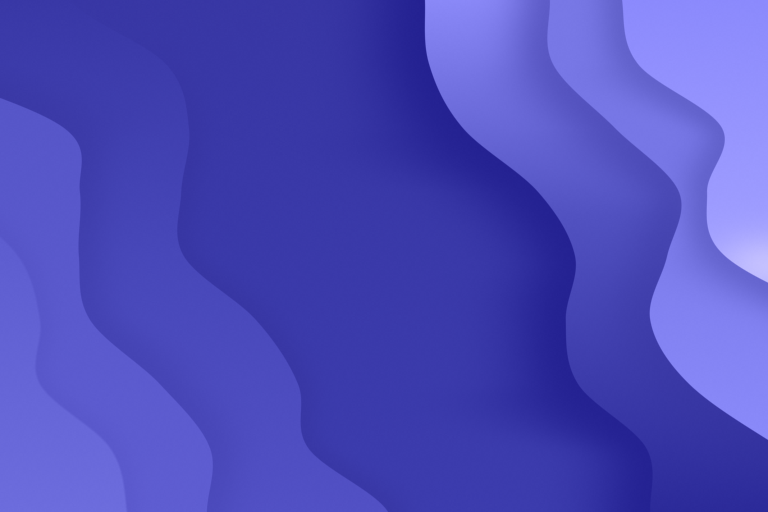
This background is drawn by a Shadertoy shader. Its source:

```glsl
// Layered paper-cut waves in indigo: three sheets rise from the left, three from the right.
// Each sheet edge is a smooth spline x(depth), depth running from top (0) to bottom (1);
// sheets are stacked back to front, each casting a soft shadow on those below.

const float ASPECT = 1.5;
const int SPANS = 8;

float hash(vec2 p) {
    return fract(sin(dot(p, vec2(12.9898, 78.233))) * 43758.5453);
}

// Catmull-Rom spline through evenly spaced knots: returns (x, dx/ddepth).
vec2 waveEdge(float knots[9], float depth) {
    float t = clamp(depth, 0.0, 1.0) * float(SPANS);
    int i = min(int(t), SPANS - 1);
    float u = t - float(i);
    float a = knots[max(i - 1, 0)];
    float b = knots[i];
    float c = knots[i + 1];
    float d = knots[min(i + 2, SPANS)];
    float m0 = 0.5 * (c - a);
    float m1 = 0.5 * (d - b);
    float cubic = 2.0 * (b - c) + m0 + m1;
    float quad = 3.0 * (c - b) - 2.0 * m0 - m1;
    float x = ((cubic * u + quad) * u + m0) * u + b;
    float slope = (3.0 * cubic * u + 2.0 * quad) * u + m0;
    return vec2(x, slope * float(SPANS));
}

// Approximate signed distance to the edge; side = 1 fills the right, -1 the left.
float sheetDistance(vec2 p, float knots[9], float side) {
    vec2 edge = waveEdge(knots, p.y);
    return side * (p.x - edge.x) / sqrt(1.0 + edge.y * edge.y);
}

// Shade the ground around a sheet, then lay the sheet over it.
vec3 addSheet(vec3 ground, vec3 sheet, float dist, vec3 shadow,
              float reach, float strength, float blur) {
    float outside = min(dist, 0.0) / reach;
    ground = mix(ground, shadow, strength * exp(-outside * outside));
    return mix(ground, sheet, smoothstep(-blur, blur, dist));
}

// Vertical gradient with a middle stop at the given depth.
vec3 gradient3(vec3 top, vec3 middle, vec3 bottom, float stop, float depth) {
    vec3 upper = mix(top, middle, clamp(depth / stop, 0.0, 1.0));
    return mix(upper, bottom, clamp((depth - stop) / (1.0 - stop), 0.0, 1.0));
}

void mainImage(out vec4 fragColor, in vec2 fragCoord) {
    vec2 uv = fragCoord / iResolution.xy;
    vec2 p = vec2(uv.x * ASPECT, 1.0 - uv.y);
    float depth = p.y;
    float blur = 0.8 / iResolution.y;

    // Edge knots, in canvas heights, from top to bottom.
    float leftBack[9] = float[9](0.137, 0.324, 0.369, 0.354, 0.359, 0.5, 0.582, 0.602, 0.758);
    float leftMid[9] = float[9](-0.49, -0.18, 0.125, 0.156, 0.154, 0.176, 0.312, 0.41, 0.404);
    float leftFront[9] = float[9](-0.4, -0.3, -0.2, -0.1, 0.035, 0.078, 0.078, 0.215, 0.248);
    float rightBack[9] = float[9](0.83, 0.838, 0.904, 1.051, 1.123, 1.105, 1.129, 1.262, 1.27);
    float rightMid[9] = float[9](1.074, 1.08, 1.201, 1.326, 1.303, 1.27, 1.346, 1.525, 1.738);
    float rightFront[9] = float[9](1.215, 1.246, 1.41, 1.381, 1.416, 1.66, 1.96, 2.2, 2.4);

    vec3 navy = vec3(0.13, 0.12, 0.56);
    vec3 dusk = vec3(0.2, 0.19, 0.6);

    // Backdrop
    vec3 color = mix(vec3(0.22, 0.215, 0.645), vec3(0.235, 0.235, 0.68), depth);

    // Left sheets, growing lighter towards the front and the bottom
    vec3 sheet = gradient3(vec3(0.222, 0.218, 0.65), vec3(0.28, 0.28, 0.725),
                           vec3(0.32, 0.315, 0.77), 0.5, depth);
    color = addSheet(color, sheet, sheetDistance(p, leftBack, -1.0), dusk,
                     0.035, 0.35 * smoothstep(0.0, 0.35, depth), blur);
    sheet = mix(vec3(0.33, 0.33, 0.775), vec3(0.37, 0.365, 0.82), depth);
    color = addSheet(color, sheet, sheetDistance(p, leftMid, -1.0), dusk,
                     0.055, 0.4 - 0.2 * depth, blur);
    sheet = mix(vec3(0.31, 0.31, 0.765), vec3(0.425, 0.425, 0.865), depth);
    color = addSheet(color, sheet, sheetDistance(p, leftFront, -1.0), dusk,
                     0.03, 0.08, 2.0 * blur);

    // Right sheets, with a broad shadow under the rearmost one
    sheet = gradient3(vec3(0.54, 0.535, 0.97), vec3(0.32, 0.32, 0.755),
                      vec3(0.17, 0.165, 0.6), 0.42, depth);
    color = addSheet(color, sheet, sheetDistance(p, rightBack, 1.0), navy,
                     0.115, 0.88, blur);
    sheet = gradient3(vec3(0.47, 0.47, 0.9), vec3(0.465, 0.465, 0.9),
                      vec3(0.56, 0.56, 1.0), 0.3, depth);
    color = addSheet(color, sheet, sheetDistance(p, rightMid, 1.0), dusk,
                     0.075, 0.5 * (1.0 - 0.5 * depth), blur);
    sheet = mix(vec3(0.545, 0.54, 0.99), vec3(0.63, 0.625, 1.0), clamp(depth * 2.0, 0.0, 1.0));

    // Pale glow at the right border of the front sheet
    vec2 glowOffset = (p - vec2(1.5, 0.52)) / vec2(0.1, 0.06);
    sheet += vec3(0.14, 0.13, 0.0) * exp(-dot(glowOffset, glowOffset));
    color = addSheet(color, sheet, sheetDistance(p, rightFront, 1.0), vec3(0.33, 0.33, 0.73),
                     0.05, 0.6, blur);

    // Fine grain hides gradient banding
    color += (hash(floor(p * 400.0)) - 0.5) * 0.006;
    fragColor = vec4(clamp(color, 0.0, 1.0), 1.0);
}
```
